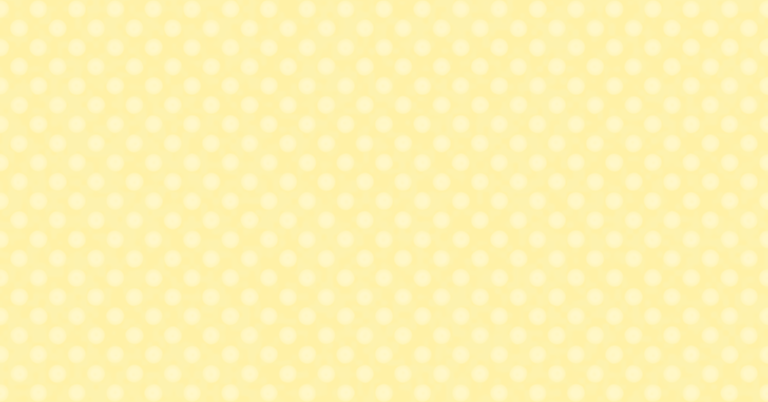
Write a Shadertoy shader that draws this pattern.

```glsl
// Pale cream polka dots on soft yellow, staggered in a diagonal lattice.
// The lattice is turned by 45 degrees so that every dot fills one square cell;
// hashed value noise adds faint mottling, uneven rims and small centre flecks.

const float DOTS_ACROSS = 20.0;   // dots per row over the canvas width
const float DOT_RADIUS  = 0.445;  // in units of the row spacing
const float EDGE_SOFT   = 0.07;   // half width of the blurred rim
const float CORE_RADIUS = 0.30;   // extent of the paler dot centre
const float CORE_SOFT   = 0.10;
const float RIM_WOBBLE  = 0.05;   // unevenness of the dot outline
const float FLECK_SIZE  = 0.12;
const float FLECK_SHARE = 0.55;   // portion of dots that carry a fleck
const float FLECK_DEPTH = 0.45;
const float GRAIN_SCALE = 3.2;    // noise cells per row spacing
const float PATCH_SCALE = 0.55;

const vec3 GROUND_DEEP = vec3(1.000, 0.945, 0.650);
const vec3 GROUND_PALE = vec3(0.994, 0.950, 0.682);
const vec3 DOT_RIM     = vec3(1.000, 0.962, 0.740);
const vec3 DOT_CORE    = vec3(1.000, 0.970, 0.795);

// Integer hash of a lattice cell, in 0..1
float hash(vec2 cell) {
    uvec2 k = uvec2(ivec2(cell));
    uint h = k.x * 1597334677u ^ k.y * 3812015801u;
    h = (h ^ (h >> 16)) * 2246822519u;
    h = (h ^ (h >> 13)) * 3266489917u;
    return float((h ^ (h >> 16)) >> 8) / 16777216.0;
}

float valueNoise(vec2 p) {
    vec2 cell = floor(p);
    vec2 f = p - cell;
    f = f * f * (3.0 - 2.0 * f);
    float low  = mix(hash(cell), hash(cell + vec2(1, 0)), f.x);
    float high = mix(hash(cell + vec2(0, 1)), hash(cell + vec2(1, 1)), f.x);
    return mix(low, high, f.y);
}

void mainImage(out vec4 fragColor, in vec2 fragCoord) {
    // Row spacing is half the dot pitch; a dot sits at the canvas centre
    float scale = 2.0 * DOTS_ACROSS / iResolution.x;
    vec2 p = (fragCoord - 0.5 * iResolution.xy) * scale;

    // Nearest dot in the turned lattice
    vec2 turned = 0.5 * vec2(p.x + p.y, p.x - p.y);
    vec2 id = floor(turned + 0.5);
    vec2 centre = vec2(id.x + id.y, id.x - id.y);
    vec2 local = p - centre;

    // Mottling
    float grain = valueNoise(p * GRAIN_SCALE + 37.0);
    float patches = valueNoise(p * PATCH_SCALE + 11.0);
    float mottle = 0.65 * grain + 0.35 * patches;

    // Ground
    float groundTone = smoothstep(0.25, 0.75, mottle);
    vec3 color = mix(GROUND_DEEP, GROUND_PALE, groundTone);

    // Dot with a paler core
    float dist = length(local) + RIM_WOBBLE * (grain - 0.5);
    float soft = max(EDGE_SOFT, 0.75 * scale);
    float dot_ = 1.0 - smoothstep(DOT_RADIUS - soft, DOT_RADIUS + soft, dist);
    float core = 1.0 - smoothstep(CORE_RADIUS - CORE_SOFT, CORE_RADIUS + CORE_SOFT, dist);
    core *= 0.75 + 0.4 * (grain - 0.5);

    // Small warmer fleck near the middle of some dots
    vec2 shift = 0.12 * (vec2(hash(id + 71.0), hash(id + 133.0)) - 0.5);
    float fleck = 1.0 - smoothstep(0.0, FLECK_SIZE + 0.5 * scale, length(local - shift));
    fleck *= step(hash(id + 19.0), FLECK_SHARE) * FLECK_DEPTH;

    vec3 dotColor = mix(DOT_RIM, DOT_CORE, core * (1.0 - fleck));
    color = mix(color, dotColor, dot_);
    fragColor = vec4(color, 1.0);
}
```
